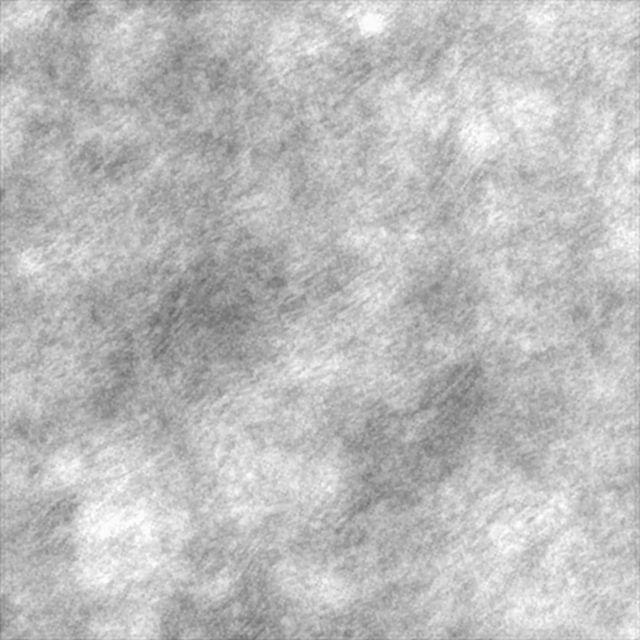
Write a Shadertoy shader that draws this texture.

```glsl
// Mottled grey paper-like texture: cloudy blotches, fine grain and faint diagonal fibres.

// Integer hash of a lattice cell, from -1 to 1.
float hash(vec2 cell) {
    uvec2 u = uvec2(ivec2(cell)) * uvec2(1597334673u, 3812015801u);
    uint h = u.x ^ u.y;
    h = (h ^ (h >> 16)) * 2146121005u;
    h = (h ^ (h >> 15)) * 2221713035u;
    h ^= h >> 16;
    return float(h & 65535u) / 32767.5 - 1.0;
}

// Smooth value noise, from -1 to 1.
float noise(vec2 p) {
    vec2 cell = floor(p), f = fract(p);
    f = f * f * f * (f * (f * 6.0 - 15.0) + 10.0);
    return mix(mix(hash(cell), hash(cell + vec2(1, 0)), f.x),
               mix(hash(cell + vec2(0, 1)), hash(cell + vec2(1, 1)), f.x), f.y);
}

mat2 rotation(float angle) {
    float c = cos(angle), s = sin(angle);
    return mat2(c, -s, s, c);
}

// Slowly fading octaves give ragged, cloudy blotches.
float clouds(vec2 p) {
    float sum = 0.0, amplitude = 1.0;
    for (int i = 0; i < 6; i++) {
        sum += amplitude * noise(p);
        p = rotation(0.35) * p * 2.03 + 17.3;
        amplitude *= 0.8;
    }
    return sum;
}

void mainImage(out vec4 fragColor, in vec2 fragCoord) {
    vec2 uv = fragCoord / iResolution.xy;

    // Warp the plane, then align its x axis with the fibres.
    vec2 warp = vec2(noise(uv * 9.0 + 31.0), noise(uv * 9.0 + 67.0));
    vec2 along = rotation(0.65) * (uv + 0.014 * warp);

    // Blotches, with a few patches bleached almost white.
    float grey = 0.738 + 0.094 * clouds(along * vec2(4.0, 4.8) + 5.0);
    float bleach = noise(uv * 5.0 + 43.0) + 0.3 * noise(uv * 19.0 + 11.0);
    grey += 0.12 * smoothstep(0.35, 1.0, bleach) * mix(1.3, 0.6, uv.x);

    // Fine grain and short fibres, stronger in some places.
    float grain = noise(rotation(0.3) * uv * 235.0);
    float fibres = noise(along * vec2(55.0, 190.0) + 90.0);
    float fibreStrength = 0.045 + 0.025 * noise(uv * 11.0 + 23.0);
    grey += 0.06 * grain + fibreStrength * fibres;

    // Thin darker ripples along the border.
    vec2 margin = min(uv, 1.0 - uv);
    float edge = min(margin.x, margin.y);
    grey -= 0.09 * exp(-edge * 130.0) * (0.6 + 0.4 * cos(edge * 900.0));

    fragColor = vec4(vec3(clamp(grey, 0.0, 0.985)), 1.0);
}
```
